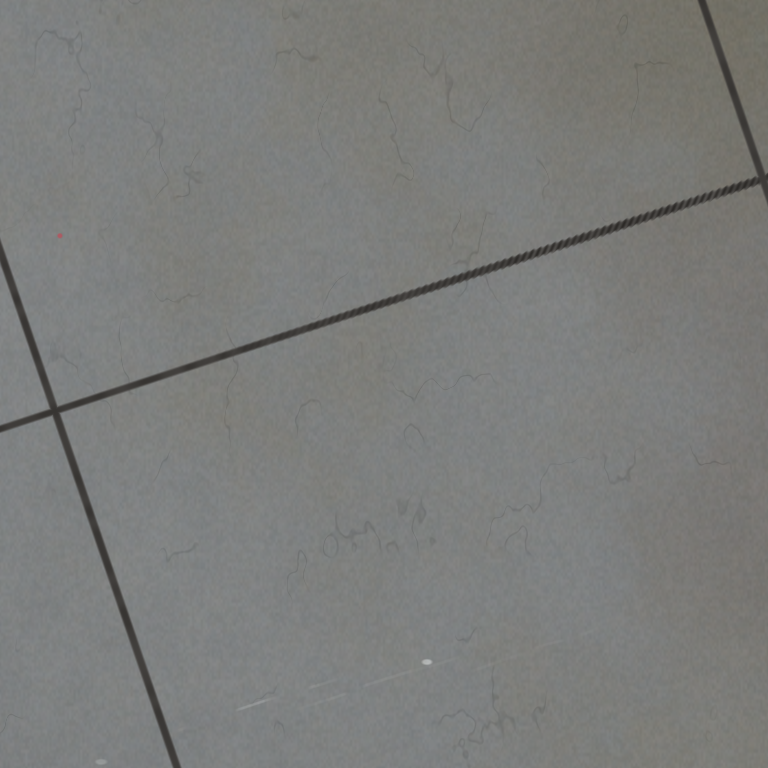
This texture is drawn by a three.js fragment shader. Its source:

```glsl
// Large grey stone floor tiles on a slant, with thin dark joints, fine grain and light wear.
#define CROSSING vec2(0.0716, 0.4648)
#define TILE_SIZE 0.970
#define ROW_ANGLE 0.3168
#define COLUMN_ANGLE 0.3299
#define JOINT_WIDTH 0.0108
#define EDGE_SOFTNESS 0.0018
#define TWIST_PITCH 0.0098
#define GRAIN_AMOUNT 0.045
#define COOL_STONE vec3(0.500, 0.510, 0.512)
#define WARM_STONE vec3(0.482, 0.480, 0.458)
#define SHADED_STONE vec3(0.462, 0.452, 0.442)
#define JOINT_DARK vec3(0.205, 0.195, 0.185)

varying vec2 vUv;

float hash(vec2 p) {
  vec3 q = fract(p.xyx * vec3(0.1031, 0.1030, 0.0973));
  q += dot(q, q.yzx + 33.33);
  return fract((q.x + q.y) * q.z);
}

float noise(vec2 p) {
  vec2 cell = floor(p), f = fract(p);
  f = f * f * (3.0 - 2.0 * f);
  return mix(mix(hash(cell), hash(cell + vec2(1.0, 0.0)), f.x),
             mix(hash(cell + vec2(0.0, 1.0)), hash(cell + 1.0), f.x), f.y);
}

float fbm(vec2 p) {
  float sum = 0.0, weight = 0.5;
  for (int i = 0; i < 4; i++) {
    sum += weight * noise(p);
    p = mat2(1.6, 1.2, -1.2, 1.6) * p + 17.3;
    weight *= 0.5;
  }
  return sum / 0.9375;
}

// Distance to the nearest multiple of the tile size
float gridDistance(float x) {
  return abs(mod(x + 0.5 * TILE_SIZE, TILE_SIZE) - 0.5 * TILE_SIZE);
}

float band(float d, float width) {
  return 1.0 - smoothstep(0.5 * width - EDGE_SOFTNESS, 0.5 * width + EDGE_SOFTNESS, d);
}

float spot(vec2 center, vec2 radius) {
  return 1.0 - smoothstep(0.4, 1.0, length((vUv - center) / radius));
}

// Broad tints, mottling and grain of the stone
vec3 stone(vec2 uv, vec2 tile) {
  float cloud = fbm(uv * 4.0 + 3.0) - 0.5;
  float mottle = fbm(uv * 19.0 + 8.0) - 0.5;
  float warmth = smoothstep(0.25, 0.85, 0.25 + 0.38 * uv.x + 0.16 * uv.y + 0.9 * cloud + 0.5 * mottle);
  float shade = smoothstep(0.55, 1.05, uv.x + 0.45 * cloud + 0.3 * mottle) * smoothstep(0.0, 0.35, uv.y);
  vec3 color = mix(COOL_STONE, WARM_STONE, warmth);
  color = mix(color, SHADED_STONE, 0.8 * shade);
  float corner = 1.0 - smoothstep(0.0, 0.45, length(uv - vec2(1.02, 1.0)));
  color -= corner * vec3(0.025, 0.03, 0.06);
  color += 0.035 * mottle + 0.012 * (hash(tile + 5.0) - 0.5);
  float grain = 0.6 * noise(uv * vec2(350.0, 230.0)) + 0.4 * noise(uv * 170.0 + 40.0) - 0.5;
  vec3 tint = vec3(noise(uv * 140.0 + 9.0), 0.5, noise(uv * 140.0 + 71.0)) - 0.5;
  return color + GRAIN_AMOUNT * grain + 0.016 * tint;
}

// Sparse hairlines, pale scuffs and stray specks
vec3 wear(vec3 color, vec2 uv, vec2 grid) {
  float vein = abs(fbm(uv * vec2(15.0, 9.0) + 31.0) - 0.5);
  float sparse = smoothstep(0.58, 0.78, noise(uv * 13.0 + 6.0));
  color -= 0.045 * sparse * (1.0 - smoothstep(0.0, 0.016, vein));
  for (int i = 0; i < 3; i++) {
    float k = float(i);
    float along = grid.x - 0.10 - 0.19 * k;
    float across = grid.y + 0.445 + 0.022 * k + 0.004 * (noise(grid * 22.0) - 0.5);
    float reach = 1.0 - smoothstep(0.06, 0.16, abs(along));
    float broken = smoothstep(0.3, 0.75, noise(vec2(grid.x * 48.0, k * 7.0)));
    color += 0.075 / (1.0 + 1.5 * k) * reach * broken * (1.0 - smoothstep(0.0005, 0.003, abs(across)));
  }
  color += 0.20 * spot(vec2(0.556, 0.138), vec2(0.009, 0.005));
  color += 0.10 * spot(vec2(0.132, 0.008), vec2(0.010, 0.005));
  return mix(color, vec3(0.72, 0.32, 0.36), 0.8 * spot(vec2(0.078, 0.693), vec2(0.0045)));
}

void main() {
  vec2 p = vUv - CROSSING;
  vec2 grid = vec2(dot(p, vec2(cos(COLUMN_ANGLE), sin(COLUMN_ANGLE))),
                   dot(p, vec2(-sin(ROW_ANGLE), cos(ROW_ANGLE))));
  vec3 color = wear(stone(vUv, floor(grid / TILE_SIZE)), vUv, grid);

  // Row joint: rope-like steps grow stronger toward the right
  float strength = smoothstep(0.12, 0.75, grid.x);
  float twist = cos(6.28318 * (grid.x / TWIST_PITCH - grid.y * 95.0));
  float rowWidth = JOINT_WIDTH * mix(0.84, 1.0, strength);
  float row = band(gridDistance(grid.y + 0.0008 * strength * twist), rowWidth);
  float column = band(gridDistance(grid.x), JOINT_WIDTH * 0.94);

  // Joint filling: dark core, paler rim and uneven dirt
  float rim = smoothstep(0.15, 0.5, min(gridDistance(grid.y) / rowWidth, gridDistance(grid.x) / JOINT_WIDTH));
  float dirt = noise(grid * 65.0) - 0.5;
  float beat = 0.6 + 0.8 * noise(vec2(grid.x * 18.0, 4.0));
  vec3 filling = JOINT_DARK + 0.05 * rim + 0.05 * dirt + 0.02;
  filling += 0.05 * row * (1.0 - column) * strength * beat * twist;
  color = mix(color, filling, 0.96 * max(row, column));
  gl_FragColor = vec4(clamp(color, 0.0, 1.0), 1.0);
}
```
